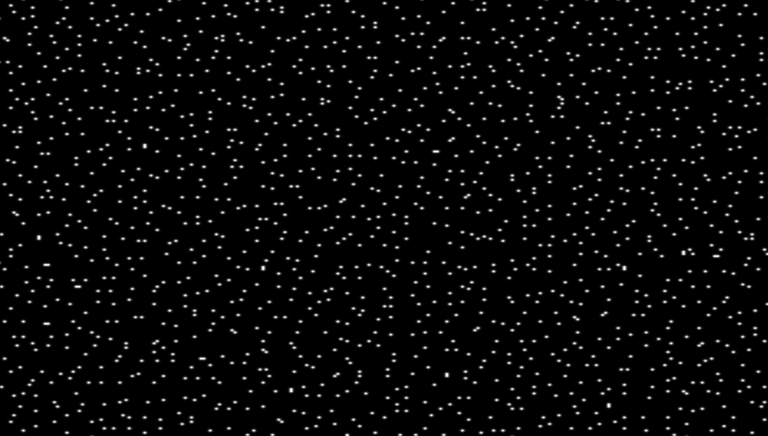
This texture is drawn by a WebGL 1 fragment shader. Its source:

```glsl
precision highp float;

uniform vec2 u_resolution;

// Lengths are fractions of the canvas height.
const vec2 LATTICE_STEP = vec2(1.0 / 140.0, 1.0 / 200.0); // spacing of allowed dot spots
const vec2 CELL_SPOTS = vec2(5.0, 7.0);                   // spots per cell, one is lit
const vec2 DOT_SIGMA = vec2(0.0031, 0.0022);              // dots are wider than tall
const float DOT_PEAK = 0.95;
const vec3 BACKGROUND = vec3(0.0);
const vec3 DOT_COLOR = vec3(1.0);

vec2 hash22(vec2 p) {
  vec3 q = fract(vec3(p.xyx) * vec3(0.1031, 0.1030, 0.0973));
  q += dot(q, q.yzx + 33.33);
  return fract((q.xx + q.yz) * q.zy);
}

// Position of the single lit spot of a cell, snapped to the lattice.
vec2 dotCenter(vec2 cell) {
  vec2 spot = floor(hash22(cell + 17.0) * CELL_SPOTS);
  return (cell * CELL_SPOTS + spot + 0.5) * LATTICE_STEP;
}

// Soft elliptical falloff around a dot.
float dotGlow(vec2 offset) {
  vec2 d = offset / DOT_SIGMA;
  return DOT_PEAK * exp(-0.5 * dot(d, d));
}

// Cellular scatter: sum the dots of the surrounding cells.
float scatteredDots(vec2 p) {
  vec2 home = floor(p / (CELL_SPOTS * LATTICE_STEP));
  float light = 0.0;
  for (int j = -1; j <= 1; j++) {
    for (int i = -1; i <= 1; i++) {
      light += dotGlow(p - dotCenter(home + vec2(float(i), float(j))));
    }
  }
  return min(light, 1.0);
}

void main() {
  vec2 p = gl_FragCoord.xy / u_resolution.y;
  gl_FragColor = vec4(mix(BACKGROUND, DOT_COLOR, scatteredDots(p)), 1.0);
}
```
